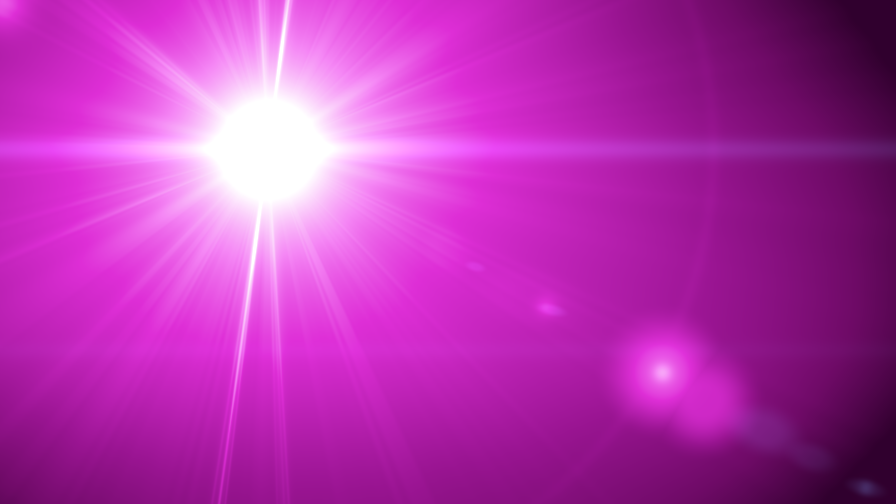
Give the GLSL for this background, as a WebGL 2 fragment shader.

```glsl
#version 300 es
precision highp float;
uniform vec2 u_resolution;
out vec4 fragColor;

const float TAU = 6.2831853;
const vec2 SUN = vec2(0.532, 0.704);
const vec2 FLARE_AXIS = vec2(1.186, -0.672);
const vec3 ICE = vec3(0.10, 0.20, 0.25);

float hash(float n) {
    n = fract(n * 0.1031);
    n *= n + 33.33;
    return fract(n * (n + n));
}

// Value noise around a full turn, seamless for whole frequencies
float turnNoise(float turn, float freq, float seed) {
    float x = turn * freq;
    float cell = floor(x);
    float a = hash(mod(cell, freq) + seed);
    float b = hash(mod(cell + 1.0, freq) + seed);
    return mix(a, b, smoothstep(0.0, 1.0, x - cell));
}

float glow(float dist, float radius) {
    float k = dist / radius;
    return exp(-k * k);
}

// Soft wedge of light leaving the centre at an angle in degrees
float beam(vec2 d, float angle, float width) {
    float a = radians(angle);
    float facing = dot(normalize(d + 1e-5), vec2(cos(a), sin(a)));
    return glow(acos(clamp(facing, -1.0, 1.0)), width);
}

// Thin line through the centre, x = slope * y
float needle(vec2 d, float slope, float width) {
    return glow(d.x - slope * d.y, width);
}

float disc(vec2 d, float radius, float blur) {
    return 1.0 - smoothstep(radius - blur, radius + blur, length(d));
}

vec2 onAxis(float t) {
    return SUN + FLARE_AXIS * t;
}

// Lens ghost: flattened oval with a slight tilt
float ghost(vec2 p, float t, vec2 size) {
    vec2 d = p - onAxis(t);
    d.y += 0.2 * d.x;
    return disc(d / size, 0.8, 0.45);
}

// Light level to colour, from deep plum to white
vec3 magentaRamp(float e) {
    vec3 c = mix(vec3(0.19, 0.0, 0.18), vec3(0.43, 0.04, 0.40), clamp(e / 0.2, 0.0, 1.0));
    c = mix(c, vec3(0.60, 0.08, 0.57), clamp((e - 0.2) / 0.2, 0.0, 1.0));
    c = mix(c, vec3(0.87, 0.18, 0.84), clamp((e - 0.4) / 0.3, 0.0, 1.0));
    c = mix(c, vec3(0.96, 0.53, 0.96), clamp((e - 0.7) / 0.18, 0.0, 1.0));
    return mix(c, vec3(1.0), clamp((e - 0.88) / 0.24, 0.0, 1.0));
}

// Fine and broad spokes
float spokes(vec2 d, float r) {
    float turn = atan(d.y, d.x) / TAU + 0.5;
    float broad = turnNoise(turn, 36.0, 7.0);
    float fine = turnNoise(turn, 320.0, 91.0) * turnNoise(turn, 110.0, 43.0);
    float fade = smoothstep(0.08, 0.28, r) * exp(-1.2 * r);
    return fade * (0.05 * (broad - 0.5) + 0.13 * broad * (fine - 0.25));
}

float wideBeams(vec2 d, float r) {
    float sum = beam(d, 142.0, 0.08) + beam(d, 33.0, 0.07) + beam(d, 212.0, 0.07);
    sum += 0.7 * (beam(d, -14.0, 0.07) + beam(d, 14.0, 0.06) + beam(d, 167.0, 0.07));
    sum += beam(d, 0.0, 0.10) + beam(d, 180.0, 0.10);
    return 0.10 * sum * smoothstep(0.06, 0.24, r) * exp(-2.4 * r);
}

// Two bundles of needles near the vertical
float needles(vec2 d, float r) {
    float sum = 0.0;
    for (int i = 0; i < 8; i++) {
        float k = float(i);
        float slope = mix(0.145, -0.05, mod(k, 2.0)) + 0.07 * (hash(k + 17.0) - 0.5);
        sum += 0.035 * needle(d, slope, 0.0025);
    }
    sum += 0.22 * needle(d, 0.138, 0.003) + 0.07 * needle(d, 0.158, 0.003);
    sum += 0.06 * needle(d, 0.145, 0.015) + 0.06 * needle(d, -0.045, 0.014);
    return sum * smoothstep(0.08, 0.22, r) * exp(-0.4 * r);
}

void main() {
    vec2 p = gl_FragCoord.xy / u_resolution.y;
    vec2 q = 2.0 * gl_FragCoord.xy / u_resolution - 1.0;
    vec2 d = p - SUN;
    float r = length(d);

    // Main light, darkened edges and corners
    float level = 0.98 - 0.70 * r + 0.20 * glow(r, 0.12) + 0.14 * glow(r, 0.20);
    level -= 0.12 * q.x * q.x * q.y * q.y;
    level -= 0.09 * (1.0 - smoothstep(0.0, 0.35, p.y));
    level -= 0.07 * smoothstep(0.7, 1.5, p.x) * smoothstep(0.6, 1.0, p.y);
    level += 0.13 * glow(length(p - vec2(1.5, 0.12)), 0.42);
    level += 0.35 * glow(length(p - vec2(0.0, 1.0)), 0.06);
    level += spokes(d, r) + wideBeams(d, r) + needles(d, r);

    // Thin halo ring
    level += 0.025 * glow(r - 0.884, 0.014) * smoothstep(-0.2, 0.4, q.x);

    // Pink flare pair and small flares
    vec2 f = p - onAxis(0.66);
    float pair = max(disc(f, 0.09, 0.05), 0.9 * disc(p - vec2(1.397, 0.205), 0.075, 0.05));
    level = mix(level, max(level, 0.68), 0.95 * pair);
    level += 0.14 * glow(length(f), 0.055) + 0.13 * glow(length(f), 0.018);
    level += 0.12 * glow(length(p - onAxis(0.465)), 0.022);
    level += 0.03 * ghost(p, 0.44, vec2(0.11, 0.06)) + 0.02 * ghost(p, 0.30, vec2(0.05));
    vec3 color = magentaRamp(level);

    // Cool ghosts and horizontal streaks
    float cool = 0.35 * ghost(p, 0.83, vec2(0.075, 0.05)) + 0.25 * ghost(p, 0.91, vec2(0.05, 0.03));
    cool += 0.35 * ghost(p, 1.0, vec2(0.04, 0.018)) + 0.5 * glow(length(p - onAxis(1.0)), 0.014);
    cool += 0.25 * ghost(p, 0.347, vec2(0.02, 0.01)) + 0.3 * ghost(p, 0.475, vec2(0.03, 0.012));
    cool += 0.55 * glow(d.y, 0.021) * exp(-0.25 * r) + 0.08 * glow(p.y - 0.305, 0.018);
    color += ICE * cool;

    fragColor = vec4(clamp(color, 0.0, 1.0), 1.0);
}
```
